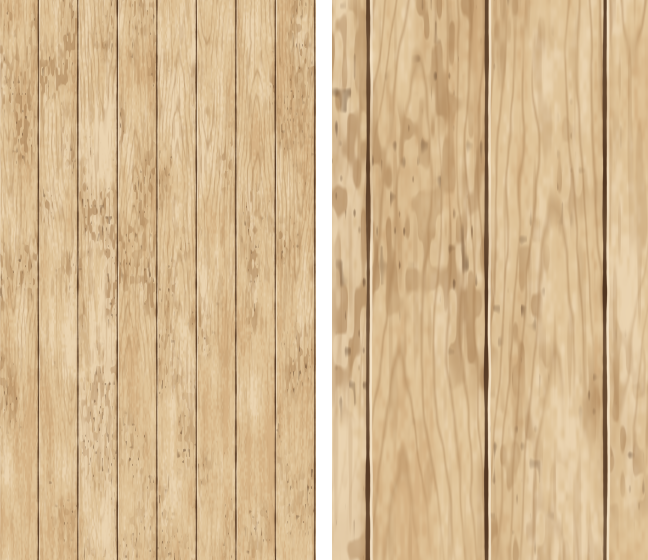
Left, the full canvas; right, a detail of the centre.
This texture is drawn by a Shadertoy shader. Its source:

```glsl
// Eight upright planks of pale, worn wood, parted by narrow dark grooves.
// Each plank has its own tone, arched growth rings, fibres and brown wear;
// lengths are in canvas widths, so x runs from 0 to 1.

const float PLANKS = 8.0;
const float SEAM_SHIFT = 0.03; // in plank widths

const vec3 PALE   = vec3(0.92, 0.83, 0.69);
const vec3 HONEY  = vec3(0.88, 0.77, 0.60);
const vec3 TAN    = vec3(0.84, 0.70, 0.52);
const vec3 WORN   = vec3(0.66, 0.50, 0.33);
const vec3 GROOVE = vec3(0.31, 0.20, 0.12);
const vec3 GLINT  = vec3(0.97, 0.91, 0.81);

float hash(vec2 p) {
    vec3 q = fract(p.xyx * vec3(0.1031, 0.1030, 0.0973));
    q += dot(q, q.yzx + 33.33);
    return fract((q.x + q.y) * q.z);
}

float noise(vec2 p) {
    vec2 i = floor(p), f = fract(p);
    f = f * f * (3.0 - 2.0 * f);
    return mix(mix(hash(i), hash(i + vec2(1, 0)), f.x),
               mix(hash(i + vec2(0, 1)), hash(i + vec2(1, 1)), f.x), f.y);
}

float fbm(vec2 p) {
    float sum = 0.0, amp = 0.5;
    for (int i = 0; i < 4; i++) {
        sum += amp * noise(p);
        p = p * 2.03 + 17.7;
        amp *= 0.5;
    }
    return sum / 0.9375;
}

// Coverage of a soft-edged line of the given half width
float stroke(float dist, float halfWidth, float blur) {
    return 1.0 - smoothstep(halfWidth - blur, halfWidth + blur, abs(dist));
}

// Arched growth rings: nested curves around a drifting heart line
float growthRings(float across, float y, float id) {
    float heart = 0.7 * (hash(vec2(id, 3.0)) - 0.5) + 0.3 * (noise(vec2(y * 1.5, id * 9.0)) - 0.5);
    float rise = hash(vec2(id, 8.0)) < 0.5 ? -5.0 : 5.0;
    float offset = across - heart;
    float warp = 2.2 * fbm(vec2(across * 2.0 + id * 13.0, y * 5.0));
    float phase = 11.0 * sqrt(offset * offset + 0.012) + rise * y + warp;
    float blur = max(fwidth(phase), 0.12);
    return stroke(fract(phase) - 0.5, 0.09, blur) * min(1.0, 0.25 / blur);
}

// Short upright fibres, kept where the noise passes a threshold
float fibres(vec2 p, vec2 frequency, float threshold) {
    return smoothstep(threshold, threshold + 0.22, noise(p * frequency));
}

vec3 plankColor(vec2 p, float across, float id, float height) {
    vec2 q = p + vec2(id * 3.7, hash(vec2(id, 1.0)) * 20.0);
    float level = p.y / height;

    // Broad mottling and long streaks set the base tone
    float tone = 0.5 + 0.9 * (fbm(q * vec2(14.0, 5.0)) - 0.5)
               + 0.65 * (fbm(q * vec2(75.0, 4.0)) - 0.5)
               + 0.3 * (noise(q * vec2(260.0, 90.0)) - 0.5)
               + 0.22 * (hash(vec2(id, 5.0)) - 0.5)
               + 0.12 * smoothstep(0.0, 0.45, level) - 0.05;
    vec3 color = mix(TAN, HONEY, smoothstep(0.1, 0.5, tone));
    color = mix(color, PALE, smoothstep(0.46, 0.85, tone));

    // Rings fade in and out; the lower boards are smoother
    float roughness = mix(0.45, 1.0, smoothstep(0.1, 0.5, level));
    float visible = smoothstep(0.3, 0.65, fbm(q * vec2(9.0, 4.0) + 40.0));
    color = mix(color, WORN, 0.42 * roughness * visible * growthRings(across, p.y, id));

    // Fibres, then brown scuffs gathered in patches
    float patches = smoothstep(0.46, 0.7, fbm(q * vec2(13.0, 5.0) + 80.0));
    color = mix(color, WORN, 0.22 * roughness * fibres(q, vec2(190.0, 13.0), 0.62));
    color = mix(color, WORN, 0.55 * roughness * patches * fibres(q, vec2(150.0, 38.0), 0.5));
    color = mix(color, WORN, 0.2 * roughness * patches * fbm(q * vec2(50.0, 30.0)));
    float flecks = fibres(q + 5.0, vec2(210.0, 55.0), 0.8);
    return mix(color, GROOVE, 0.45 * patches * flecks);
}

// Shaded lip, dark uneven gap and a lit edge to the right of it
vec3 addSeam(vec3 color, float dist, float y, float id, float pixel) {
    float blur = 0.75 * pixel;
    float wobble = 0.0012 * (fbm(vec2(y * 9.0, id * 7.0)) - 0.5);
    float d = dist - wobble;
    float wear = fbm(vec2(y * 24.0, id * 11.0 + 4.0));
    float gap = mix(0.0012, 0.0028, wear);

    float stain = exp(-abs(d) / 0.0045) * smoothstep(0.25, 0.75, wear);
    color = mix(color, WORN, 0.65 * stain);
    float lit = smoothstep(0.3, 0.65, fbm(vec2(y * 5.0, id * 5.0 + 31.0)));
    color = mix(color, GLINT, (0.25 + 0.6 * lit) * stroke(d - gap - 0.0014, 0.0014, blur));
    float depth = mix(0.72, 1.0, noise(vec2(y * 16.0, id * 3.0)));
    return mix(color, GROOVE, depth * stroke(d, gap, blur));
}

void mainImage(out vec4 fragColor, in vec2 fragCoord) {
    float pixel = 1.0 / iResolution.x;
    vec2 p = fragCoord * pixel;
    float x = p.x * PLANKS + SEAM_SHIFT;
    float plank = floor(x), seam = round(x);

    vec3 color = plankColor(p, x - plank - 0.5, plank, iResolution.y * pixel);
    color = addSeam(color, (x - seam) / PLANKS, p.y, seam, pixel);
    fragColor = vec4(color, 1.0);
}
```
